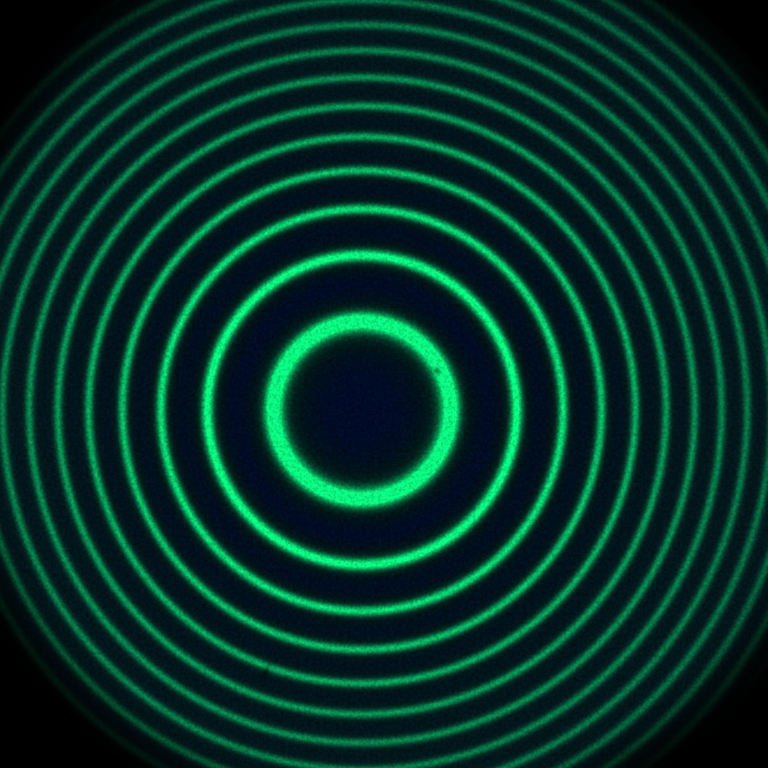
Reproduce this background procedurally as a WebGL 2 fragment shader.

```glsl
#version 300 es
precision highp float;

uniform vec2 u_resolution;
out vec4 fragColor;

vec2 gradient(vec2 cell) {
    vec3 p = fract(cell.xyx * vec3(0.1031, 0.1030, 0.0973));
    p += dot(p, p.yzx + 33.33);
    float angle = 6.2832 * fract((p.x + p.y) * p.z);
    return vec2(cos(angle), sin(angle));
}

float gradientNoise(vec2 p) {
    vec2 i = floor(p), f = fract(p);
    vec2 u = f * f * f * (f * (f * 6.0 - 15.0) + 10.0);
    vec2 e = vec2(1.0, 0.0);
    float low = mix(dot(gradient(i), f), dot(gradient(i + e), f - e), u.x);
    float high = mix(dot(gradient(i + e.yx), f - e.yx), dot(gradient(i + 1.0), f - 1.0), u.x);
    return mix(low, high, u.y);
}

// Interference order: nearly linear in the squared radius, zero on the first ring
float fringeOrder(float radius) {
    float slope = 0.0269, bend = 0.00036;
    float offset = radius * radius - 0.01335;
    return (sqrt(slope * slope + 4.0 * bend * offset) - slope) / (2.0 * bend);
}

float dust(vec2 p, vec2 size) {
    return exp(-dot(p / size, p / size));
}

void main() {
    vec2 uv = gl_FragCoord.xy / u_resolution;
    float radius = length(uv - vec2(0.4714, 0.466));
    float order = fringeOrder(radius);
    float outer = max(order, 0.0);

    // Bright rings that dim and broaden outwards, with a faint halo
    float d = abs(fract(order + 0.5) - 0.5);
    float width = 0.1 + 0.008 * outer;
    float gain = 1.3 / (1.0 + 0.33 * outer);
    float ring = gain * exp(-d * d / (width * width));
    float halo = 0.1 * gain * exp(-d * d / 0.06);
    float light = min(ring + halo, 1.0);

    // Dark field: blue between the inner rings, green towards the rim
    float gap = smoothstep(0.15, 0.5, d) * exp(-0.35 * outer);
    vec3 color = mix(vec3(0.0, 0.035, 0.06), vec3(0.01, 0.085, 0.1), smoothstep(0.1, 0.5, radius));
    color += gap * vec3(0.0, 0.005, 0.09);
    color += light * vec3(0.04, 0.93, 0.44);

    // Dust specks
    vec2 streak = mat2(0.9, 0.4, -0.4, 0.9) * (uv - vec2(0.346, 0.125));
    color *= 1.0 - 0.5 * dust(uv - vec2(0.569, 0.517), vec2(0.004));
    color *= 1.0 - 0.5 * dust(streak, vec2(0.003, 0.01));

    // Sensor grain, stronger in the lit parts
    float grain = gradientNoise(uv * 331.0) + gradientNoise(uv.yx * 197.0 + 41.0);
    color *= 1.0 + 0.16 * grain;
    color += 0.02 * grain * vec3(0.2, 0.7, 1.0);

    // Round aperture with a soft rim
    color *= 1.0 - smoothstep(0.53, 0.625, length(uv - vec2(0.517, 0.513)));
    fragColor = vec4(clamp(color, 0.0, 1.0), 1.0);
}
```
